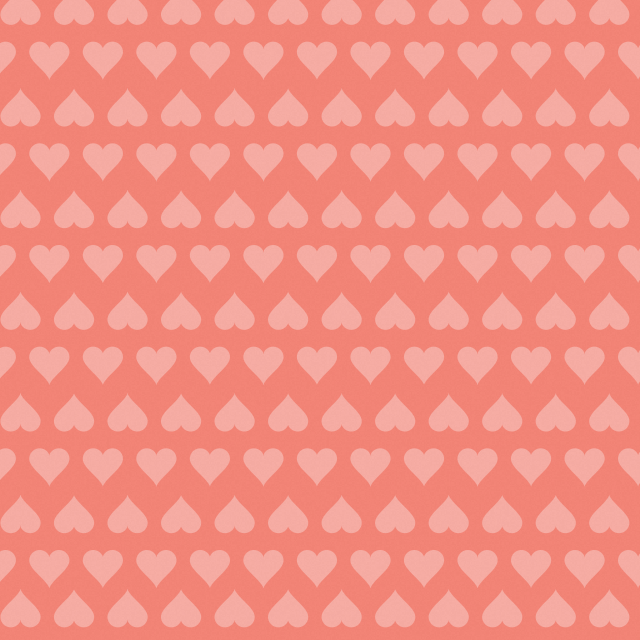
Reproduce this pattern procedurally as a WebGL 1 fragment shader.

```glsl
precision highp float;
// Rows of pale hearts on coral, alternately upright and upside down.
// Each heart joins two round lobes to a cubic taper; both kinds of row
// repeat with mod, and a fine grain lightly mottles the print.
uniform vec2 u_resolution;

#define CANVAS 768.0                // design units across the canvas
#define PITCH vec2(64.23, 122.0)    // repeat of each kind of heart
#define UPRIGHT vec2(59.2, 50.0)    // centre line and lobe top
#define INVERTED vec2(24.6, 29.8)   // centre line and lobe bottom
#define LOBE_RADIUS 12.5
#define LOBE_OFFSET 11.6
#define HEART_HEIGHT 45.5
#define LAST_ROW_LIFT 9.0           // the lowest row sits a little higher
#define GRAIN 0.012
#define CORAL vec3(0.948, 0.515, 0.461)
#define BLUSH vec3(0.961, 0.671, 0.637)

float hash(vec2 p) {
  vec3 q = fract(vec3(p.xyx) * 0.1031);
  q += dot(q, q.yzx + 33.33);
  return fract((q.x + q.y) * q.z);
}

// Signed distance to a heart: y runs from lobe top (0) to tip.
float heartDistance(vec2 p) {
  p.x = abs(p.x);
  float lobe = length(p - vec2(LOBE_OFFSET, LOBE_RADIUS)) - LOBE_RADIUS;
  if (p.y < LOBE_RADIUS) return lobe;

  // Half width falls smoothly to a concave point.
  float halfWidth = LOBE_OFFSET + LOBE_RADIUS;
  float taperLength = HEART_HEIGHT - LOBE_RADIUS;
  float s = clamp((p.y - LOBE_RADIUS) / taperLength, 0.0, 1.0);
  float edge = halfWidth * (1.0 + s * s * (1.4 * s - 2.4));
  float slope = halfWidth / taperLength * s * (4.2 * s - 4.8);
  float taper = (p.x - edge) / sqrt(1.0 + slope * slope);
  return max(taper, p.y - HEART_HEIGHT);
}

// Wraps offsets so that a whole heart lies inside each cell.
vec2 repeatCell(vec2 p) {
  vec2 margin = vec2(0.5 * PITCH.x, 0.5 * (PITCH.y - HEART_HEIGHT));
  return mod(p + margin, PITCH) - margin;
}

void main() {
  float unitsPerPixel = CANVAS / u_resolution.y;
  vec2 p = gl_FragCoord.xy * unitsPerPixel;
  p.y = CANVAS - p.y;

  // Two interleaved families of hearts
  float upright = heartDistance(repeatCell(p - UPRIGHT));
  vec2 flipped = p - INVERTED;
  flipped.y += LAST_ROW_LIFT * step(CANVAS - 66.0, p.y);
  flipped.y = -flipped.y;
  float inverted = heartDistance(repeatCell(flipped));

  float d = min(upright, inverted) / unitsPerPixel;
  float coverage = clamp(0.5 - d, 0.0, 1.0);
  vec3 color = mix(CORAL, BLUSH, coverage);

  // Fine print grain
  color += GRAIN * (hash(floor(p / 1.5)) - 0.5);
  gl_FragColor = vec4(color, 1.0);
}
```
